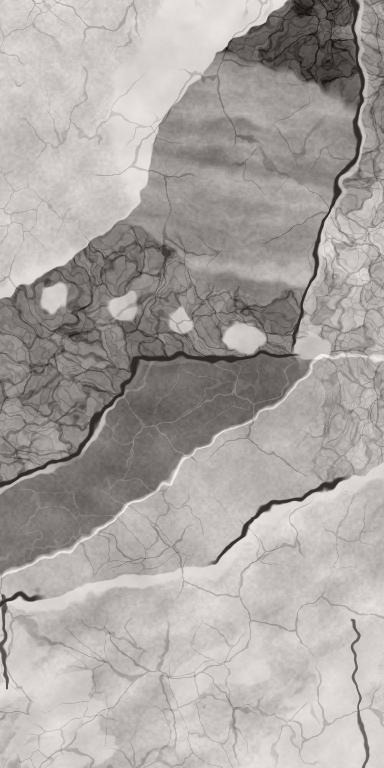
Give the GLSL for this texture, as a WebGL 1 fragment shader.

```glsl
precision highp float;
// Polished grey marble slab: pale, banded and dark plates joined by cracks and breccia.
uniform vec2 u_resolution;

float hash(vec2 p) {
  vec3 q = fract(p.xyx * .1031);
  q += dot(q, q.yzx + 33.33);
  return fract((q.x + q.y) * q.z);
}

float noise(vec2 p) {
  vec2 i = floor(p), f = fract(p);
  f = f * f * (3. - 2. * f);
  return mix(mix(hash(i), hash(i + vec2(1, 0)), f.x),
             mix(hash(i + vec2(0, 1)), hash(i + vec2(1, 1)), f.x), f.y);
}

float fbm(vec2 p) {
  float sum = 0., gain = .516;
  for (int i = 0; i < 5; i++) {
    sum += gain * noise(p);
    p = mat2(1.6, 1.2, -1.2, 1.6) * p + 7.3;
    gain *= .5;
  }
  return sum;
}

// Voronoi cells: x is the gap to the nearest edge, y a random value per cell
vec2 cells(vec2 p) {
  float near = 9., next = 9., id = 0.;
  for (int j = -1; j <= 1; j++) for (int i = -1; i <= 1; i++) {
    vec2 c = floor(p) + vec2(i, j);
    float d = length(c + vec2(hash(c), hash(c + 57.)) - p);
    if (d < near) { next = near; near = d; id = hash(c + 113.); }
    else next = min(next, d);
  }
  return vec2(next - near, id);
}

float segment(vec2 p, vec2 a, vec2 b) {
  vec2 d = b - a;
  return length(p - a - d * clamp(dot(p - a, d) / dot(d, d), 0., 1.));
}

float rise(float x, vec2 a, vec2 b) {
  return (b.y - a.y) * clamp((x - a.x) / (b.x - a.x), 0., 1.);
}

// Signed distance to a border bent at four points, positive above it
float border(vec2 p, vec4 x, vec4 y) {
  vec2 a = vec2(x.x, y.x), b = vec2(x.y, y.y), c = vec2(x.z, y.z), d = vec2(x.w, y.w);
  float h = p.y - a.y - rise(p.x, a, b) - rise(p.x, b, c) - rise(p.x, c, d);
  float s = min(min(segment(p, a, b), segment(p, b, c)), segment(p, c, d));
  return sign(h) * min(abs(h), s);
}

float line(float d, float width) { return 1. - smoothstep(width * .3, width, abs(d)); }
float fill(float d, float soft) { return smoothstep(-soft, soft, d); }
float span(float x, float a, float b) { return fill(x - a, .02) * fill(b - x, .02); }

void main() {
  vec2 p = gl_FragCoord.xy / u_resolution.x;
  float soft = max(.003, .7 / u_resolution.x);
  vec2 warp = vec2(fbm(p * 5.), fbm(p * 5. + 17.)) - .5;
  vec2 q = p + .09 * warp + .018 * (vec2(noise(p * 38.), noise(p * 38. + 9.)) - .5);
  float cloud = fbm(p * 3. + warp) - .5, mottle = fbm(p * 14. + 3.) - .5;

  // Borders between the plates
  float pale = -border(q.yx, vec4(1.13, 1.44, 1.7, 2.05), vec4(-.1, .36, .43, .8));
  float seam = border(q, vec4(-.05, .18, .35, .78), vec4(.7, .82, 1.08, 1.075));
  float slate = border(q, vec4(-.05, .17, .68, .83), vec4(.48, .56, .93, 1.07));
  float shelf = border(q, vec4(-.05, .57, .66, 1.05), vec4(.42, .54, .66, .8));
  float right = border(q.yx, vec4(1.08, 1.4, 1.6, 2.05), vec4(.76, .84, .925, .93));
  float wedge = border(q, vec4(.33, .52, .68, .82), vec4(1.42, 1.28, 1.24, 1.27));
  float corner = border(q, vec4(.5, .68, .93, 1.05), vec4(1.86, 1.84, 1.71, 1.7));

  // Plates, painted from back to front
  float inSeam = fill(seam, soft), inPale = fill(pale, soft), inShelf = fill(-shelf, soft);
  float inSlate = fill(slate, soft) * (1. - inSeam);
  float inRight = fill(right, soft) * smoothstep(1., 1.12, q.y);
  float inWedge = fill(min(wedge, -right), .008);
  float inCorner = fill(min(corner, -right), .015);
  float banded = inWedge * (1. - inCorner) * (1. - inPale);
  float breccia = max(inSeam, .7 * smoothstep(.74, .86, q.x) * (1. - inShelf));
  breccia *= (1. - banded) * (1. - inPale);
  float tone = mix(.69, .425, inSlate);
  tone = mix(tone, .52, inSeam);
  tone = mix(tone, mix(.72, .56, smoothstep(1.4, 1.75, q.y)), inRight);
  tone = mix(tone, .61, inWedge);
  tone = mix(tone, .35, inCorner);
  tone = mix(tone, .785, inPale);
  tone = mix(tone, .735, inShelf);

  // Strata, clouds and fine grain
  vec2 slant = mat2(.85, -.53, .53, .85) * p + .1 * warp;
  tone += banded * .36 * (fbm(vec2(q.x * 3., (q.y + .12 * q.x) * 26.)) - .5);
  tone += inShelf * .28 * (fbm(slant * vec2(4, 13)) - .5) + cloud * .14 + mottle * .16;
  tone += (noise(p * 125.) - .5) * .05 + (noise(p * 240.) - .5) * .04;

  // Bright calcite: band on the pale plate, patches and rim on the shelf
  float reach = mix(.03, .19, smoothstep(1.3, 2., p.y)) + cloud * .16;
  float calcite = inPale * fill(reach - pale, .015);
  float patches = smoothstep(.54, .6, fbm(slant * vec2(5, 8) + 4.) + .08 * abs(p.x - .45));
  patches *= .7 - .7 * smoothstep(.25, .5, p.y);
  calcite = max(calcite, inShelf * max(patches, fill(shelf + .029 - mottle * .06, .007)));
  tone = mix(tone, .86 + mottle * .12, calcite * .85);

  // Breccia fragments and their dark matrix
  vec2 large = cells(q * 13. + warp * 2.), small = cells(q * 31. + warp * 4.);
  tone += breccia * ((large.y - .5) * .13 + (small.y - .5) * .07);
  tone -= breccia * (.13 * line(large.x, .13) + .07 * line(small.x, .2));

  // Pale clasts strewn along the breccia
  for (int i = 0; i < 5; i++) {
    float k = float(i), size = .022 + .022 * hash(vec2(k, 8));
    vec2 centre = vec2(.16 + .168 * k, 1.24 - .032 * k) + .04 * (hash(vec2(k, 5)) - .5);
    tone = mix(tone, .8 + .25 * mottle, .9 * fill(size - length((q - centre) * vec2(.85, 1.1)), .005));
  }

  // Hairline fissures, pale in the slate and dark elsewhere
  vec2 bent = p + .22 * warp;
  float hair = line(cells(bent * 5.).x, .035) * smoothstep(.42, .58, noise(p * 7.));
  hair += .7 * line(cells(bent * 11. + 5.).x, .06) * smoothstep(.45, .65, noise(p * 9. + 31.));
  tone += hair * mix(-.13, .09, inSlate);
  tone += .2 * line(slate, .008) * (1. - inSeam) * (1. - inShelf);

  // Open cracks with lit lips
  float width = .005 + .006 * noise(p * 16.);
  float onSeam = span(q.x, -.1, .77), onRight = span(q.y, 1.09, 2.1);
  float onShelf = max(span(q.x, .56, .92), span(q.x, 0., .12));
  float lips = max(line(seam + .011, .009) * onSeam, line(right - .011, .009) * onRight);
  tone = mix(tone, .83, lips * .75 * smoothstep(.3, .6, noise(p * 8. + 3.)));
  float crack = max(line(seam, width) * onSeam, line(right, width) * onRight);
  crack = max(crack, line(shelf - .006, width) * onShelf);
  crack = max(crack, .7 * line(segment(q, vec2(.945, -.1), vec2(.93, .4)), .006));
  crack = max(crack, .8 * line(segment(q, vec2(.04, .23), vec2(.02, .45)), .007));
  tone = mix(tone, .13, crack * .9);

  gl_FragColor = vec4(clamp(tone, .08, .93) + vec3(.022, 0, -.011), 1);
}
```
